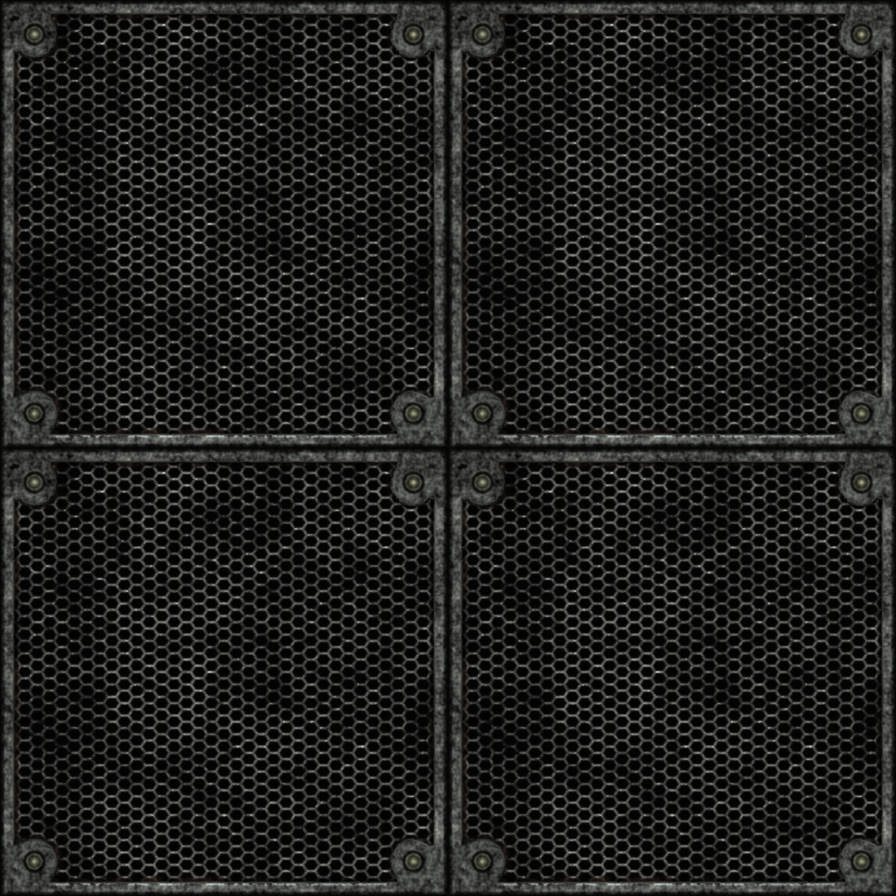
Give the GLSL for this texture, as a WebGL 1 fragment shader.

```glsl
precision highp float;
// Worn metal grille panels: dark honeycomb mesh in bolted, seamed steel frames.

uniform vec2 u_resolution;

#define PANELS 2.0                // panels across and down
#define MESH vec2(18.0, 36.0)     // column pairs and rows of cells per panel
#define WIRE 0.085                // half wire width, in cell heights
#define SEAM 0.0070               // half width of the gap, in panels
#define FRAME 0.032               // outer reach of the frame
#define BOLT 0.077                // bolt inset from the panel edges
#define PLATE 0.051               // corner plate radius
#define HOLE_COLOR vec3(0.012, 0.012, 0.010)
#define WIRE_COLOR vec3(0.280, 0.280, 0.270)
#define STEEL_COLOR vec3(0.290, 0.298, 0.282)
#define SEAM_COLOR vec3(0.045, 0.050, 0.036)
#define RUST_COLOR vec3(0.180, 0.130, 0.095)

vec2 gradientAt(vec2 cell, float period) {
  cell = mod(cell, period);
  float h = fract(sin(dot(cell, vec2(127.1, 311.7)) + period) * 43758.5);
  return vec2(cos(6.2832 * h), sin(6.2832 * h));
}

// Gradient noise, about -0.7 to 0.7, wrapping once per panel.
float noise(vec2 p, float period) {
  p *= period;
  vec2 i = floor(p), f = p - i;
  vec2 u = f * f * f * (f * (f * 6.0 - 15.0) + 10.0);
  vec2 o = vec2(0.0, 1.0);
  float a = dot(gradientAt(i, period), f);
  float b = dot(gradientAt(i + o.yx, period), f - o.yx);
  float c = dot(gradientAt(i + o.xy, period), f - o.xy);
  float d = dot(gradientAt(i + o.yy, period), f - o.yy);
  return mix(mix(a, b, u.x), mix(c, d, u.x), u.y);
}

// Distance to the nearest cell wall in cell heights, and its levelness.
vec2 hexWall(vec2 p) {
  vec2 q = p * MESH, size = vec2(1.732, 1.0);
  vec2 a = (fract(q) - 0.5) * size;
  vec2 b = (fract(q + 0.5) - 0.5) * size;
  vec2 g = abs(dot(a, a) < dot(b, b) ? a : b);
  float slope = dot(g, vec2(0.866, 0.5));
  return vec2(0.5 - max(g.y, slope), smoothstep(-0.06, 0.06, g.y - slope));
}

// One inside the shape, zero outside, softened over a pixel.
float inside(float d, float aa) {
  return 1.0 - smoothstep(-aa, aa, d);
}

void main() {
  vec2 p = fract(gl_FragCoord.xy / u_resolution * PANELS);
  float aa = 0.75 * PANELS / min(u_resolution.x, u_resolution.y);
  vec2 e = min(p, 1.0 - p);               // folds the four corners together
  float edge = min(e.x, e.y);

  float cloud = noise(p, 4.0) + 0.6 * noise(p, 9.0);
  float blotch = noise(p, 17.0) + 0.6 * noise(p, 33.0);
  float grain = noise(p, 61.0) + 0.8 * noise(p, 127.0);
  float fleck = smoothstep(0.25, 0.6, noise(p, 97.0) + 0.3 * noise(p, 37.0));

  // Frame bars joined with rounded corner plates
  float bolt = length(e - BOLT);
  float corner = length(max(e - BOLT + 0.008, 0.0)) - PLATE + 0.006;
  float plate = min(bolt - PLATE, corner) + 0.006 * grain;
  float bar = edge - FRAME + 0.003 * grain;
  float frame = min(bar, plate);

  // Mesh of broken, glinting wires with a dim skirt around them
  vec2 wall = hexWall(p);
  float wire = inside(wall.x - WIRE, max(aa * MESH.y, 0.08));
  float skirt = 1.0 - smoothstep(WIRE, WIRE + 0.15, wall.x);
  vec3 wireColor = WIRE_COLOR * mix(0.9, 1.2, wall.y);
  wireColor *= max(0.25, 1.0 + 0.6 * cloud + 0.45 * blotch + 0.65 * grain);
  wireColor += 0.28 * fleck * mix(0.5, 1.0, wall.y);
  vec3 color = HOLE_COLOR + 0.2 * skirt * wireColor;
  color = mix(color, wireColor, wire);
  color *= mix(0.25, 1.0, smoothstep(0.0, 0.014, frame));

  // Rust creeping out of the frame, strongest on the left
  float creep = 1.0 - smoothstep(0.002, 0.017, frame);
  float rust = creep * mix(0.3, 0.75, step(p.x, 0.5)) * smoothstep(-0.5, 0.4, blotch);
  color = mix(color, RUST_COLOR * (0.7 + 0.8 * grain), rust);

  // Steel with a rounded profile, scuffs and a dark inner lip
  vec3 steel = STEEL_COLOR * (1.0 + 0.35 * cloud + 0.45 * blotch + 0.75 * grain);
  steel *= mix(1.0, 0.86, inside(plate, 0.006));
  steel *= mix(0.5, 1.0, smoothstep(SEAM, SEAM + 0.006, edge));
  steel *= mix(0.6, 1.0, smoothstep(0.0, 0.005, -frame));
  steel += 0.10 * fleck;

  // Worn bright line along the lower bar, between the plates
  float line = inside(abs(p.y - 0.026) - 0.0025, aa);
  line *= smoothstep(0.11, 0.13, e.x) * smoothstep(-0.35, 0.35, grain);
  steel += 0.24 * line * vec3(0.92, 1.0, 1.05);

  // Dark nick between bar and plate at the upper corners
  float nick = length((e - vec2(0.036, 0.042)) * vec2(1.0, 1.3)) - 0.007;
  steel *= 1.0 - 0.75 * step(0.5, p.y) * inside(nick + 0.004 * grain, 0.003);

  // Bolt: grooved ring, domed head and glint
  float groove = inside(abs(bolt - 0.0215) - 0.0035, aa + 0.0015);
  steel *= 1.0 - 0.75 * groove;
  vec3 head = vec3(0.27, 0.27, 0.22) * (1.0 + 0.4 * grain);
  head *= 1.0 - 0.4 * inside(abs(bolt - 0.012) - 0.0015, 0.002);
  steel = mix(steel, head, inside(bolt - 0.0175, aa));
  steel += vec3(0.34, 0.34, 0.28) * (1.0 - smoothstep(0.001, 0.009, bolt));
  color = mix(color, steel, inside(frame, aa));

  // Dark gap between neighbouring panels
  float gap = inside(edge - SEAM + 0.002 * grain, aa + 0.001);
  vec3 gapColor = SEAM_COLOR * (1.0 + 0.8 * grain);
  gapColor *= mix(0.5, 1.6, smoothstep(0.0, SEAM, edge));
  color = mix(color, gapColor, gap);

  gl_FragColor = vec4(clamp(color, 0.0, 1.0), 1.0);
}
```
